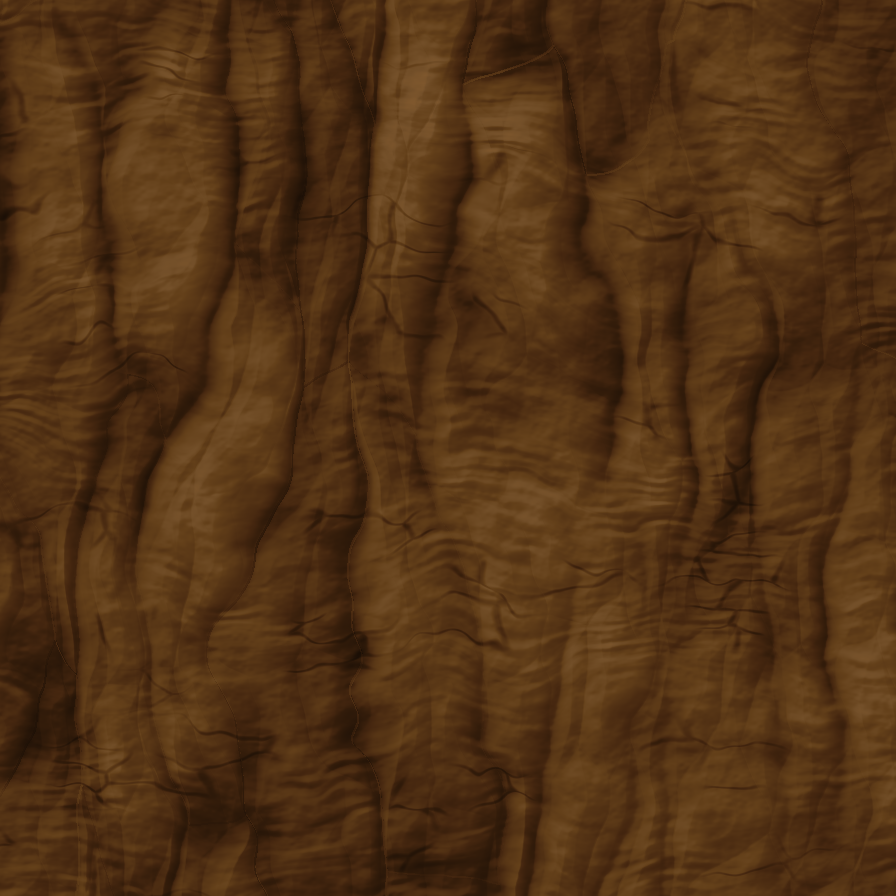
Give the GLSL for this texture, as a WebGL 1 fragment shader.

```glsl
precision highp float;
// Old bark: tall, bending roots with soft clefts, rough wrinkles, short cracks.
// Stretched cellular noise forms the roots; layered noise adds relief, which
// is lit from the upper left and mapped to a ramp of five browns.

uniform vec2 u_resolution;

#define ROOT_SCALE vec2(9.5, 2.0)
#define KNOB_SCALE vec2(17.0, 7.0)
#define WRINKLE_SCALE vec2(26.0, 120.0)
#define CRACK_SCALE vec2(9.0, 25.0)
#define BEND 0.11
#define CLEFT_SHARPNESS 3.6
#define BASE_TONE 2.15
#define RELIEF_CONTRAST 2.7
#define LIGHT_STRENGTH 1.9
#define ROUGHNESS 0.22
#define MOTTLE 2.8
#define CRACK_DEPTH 1.5

vec2 hash2(vec2 p) {
  vec2 k = vec2(dot(p, vec2(127.1, 311.7)), dot(p, vec2(269.5, 183.3)));
  return fract(sin(k) * 43758.5);
}

float noise(vec2 p) {
  vec2 i = floor(p);
  vec2 f = fract(p);
  f = f * f * (3.0 - 2.0 * f);
  float low = mix(hash2(i).x, hash2(i + vec2(1.0, 0.0)).x, f.x);
  float high = mix(hash2(i + vec2(0.0, 1.0)).x, hash2(i + 1.0).x, f.x);
  return mix(low, high, f.y);
}

float fbm(vec2 p) {
  float sum = 0.0;
  float amp = 0.533;
  for (int i = 0; i < 4; i++) {
    sum += amp * noise(p);
    p = mat2(1.7, 0.9, -0.9, 1.7) * p + 5.3;
    amp *= 0.5;
  }
  return sum;
}

// x: gap between the two nearest cell points (0 on borders), y: cell value
vec2 cellular(vec2 p) {
  vec2 cell = floor(p);
  float nearest = 8.0;
  float second = 8.0;
  float value = 0.0;
  for (int y = -1; y <= 1; y++) {
    for (int x = -1; x <= 1; x++) {
      vec2 id = cell + vec2(float(x), float(y));
      vec2 h = hash2(id);
      float d = length(id + 0.1 + 0.8 * h - p);
      if (d < nearest) {
        second = nearest;
        nearest = d;
        value = fract(h.x * 7.3 + h.y * 3.1);
      } else {
        second = min(second, d);
      }
    }
  }
  return vec2(second - nearest, value);
}

// Sways the roots at two sizes and frays their edges at a third
vec2 bend(vec2 p) {
  vec2 wide = vec2(noise(p * vec2(4.0, 3.2) + 3.0), noise(p * 4.0 + 17.0));
  vec2 tight = vec2(noise(p * vec2(13.0, 11.0) + 41.0), noise(p * 12.0 + 29.0));
  vec2 fray = vec2(noise(p * vec2(36.0, 30.0) + 9.0), noise(p * 34.0 + 61.0));
  return p + BEND * (wide - 0.5 + 0.35 * (tight - 0.5) + 0.09 * (fray - 0.5));
}

float height(vec2 p) {
  vec2 w = bend(p);
  vec2 root = cellular(w * ROOT_SCALE);
  float level = mix(0.3, 1.0, smoothstep(0.05, 0.28, root.y));
  float gap = sqrt(root.x * root.x + 0.006) - 0.05;
  float ridge = (1.0 - exp(-CLEFT_SHARPNESS * gap)) * level;

  // Worn areas fill the clefts, so that they fade in and out
  float worn = smoothstep(0.38, 0.62, noise(p * vec2(5.0, 3.6) + 11.0));
  ridge = mix(ridge, 0.58, 0.65 * worn);

  float knobs = min(cellular(w * KNOB_SCALE + 7.0).x, 0.6);
  float lumps = fbm(p * vec2(14.0, 11.0));
  float rough = fbm(p * vec2(24.0, 32.0) + 23.0);
  float wrinkles = noise(w * WRINKLE_SCALE) * noise(p * vec2(11.0, 9.0) + 71.0);
  return ridge + 0.22 * knobs + 0.35 * lumps + ROUGHNESS * (rough - 0.5) + 0.14 * wrinkles;
}

// Browns from cleft to crest; tone 0 to 4 spans the five colours
vec3 barkColor(float tone) {
  vec3 c = mix(vec3(0.20, 0.11, 0.04), vec3(0.27, 0.15, 0.06), clamp(tone, 0.0, 1.0));
  c = mix(c, vec3(0.33, 0.20, 0.08), clamp(tone - 1.0, 0.0, 1.0));
  c = mix(c, vec3(0.39, 0.25, 0.10), clamp(tone - 2.0, 0.0, 1.0));
  c = mix(c, vec3(0.45, 0.31, 0.16), clamp(tone - 3.0, 0.0, 1.0));
  return c * (1.0 + 0.2 * clamp(tone, -2.5, 0.0) + 0.12 * clamp(tone - 4.0, 0.0, 2.0));
}

void main() {
  vec2 p = gl_FragCoord.xy / u_resolution.y;
  vec2 w = bend(p);

  // Relief and its slope towards the light
  float e = 0.002;
  float h = height(p);
  vec2 slope = vec2(height(p + vec2(e, 0.0)), height(p + vec2(0.0, e))) - h;
  float light = dot(slope / e, vec2(0.5, -0.65)) * 0.08;
  light /= 1.0 + abs(light);

  // Short, ragged cracks across the roots, in small patches
  float gap = cellular((w + 0.014 * noise(p * 45.0)) * CRACK_SCALE).x;
  float patches = smoothstep(0.64, 0.82, noise(p * vec2(11.0, 17.0) + 31.0));
  float crack = (1.0 - smoothstep(0.01, 0.12, gap)) * patches;

  float tone = BASE_TONE + RELIEF_CONTRAST * (h - 0.83);
  tone -= 0.8 * (1.0 - smoothstep(0.25, 0.6, h));
  tone += LIGHT_STRENGTH * light - CRACK_DEPTH * crack;
  tone += MOTTLE * (fbm(p * vec2(6.0, 5.0) + 53.0) - 0.5);
  tone += 1.4 * (fbm(w * vec2(34.0, 80.0)) - 0.5);
  gl_FragColor = vec4(barkColor(tone), 1.0);
}
```
